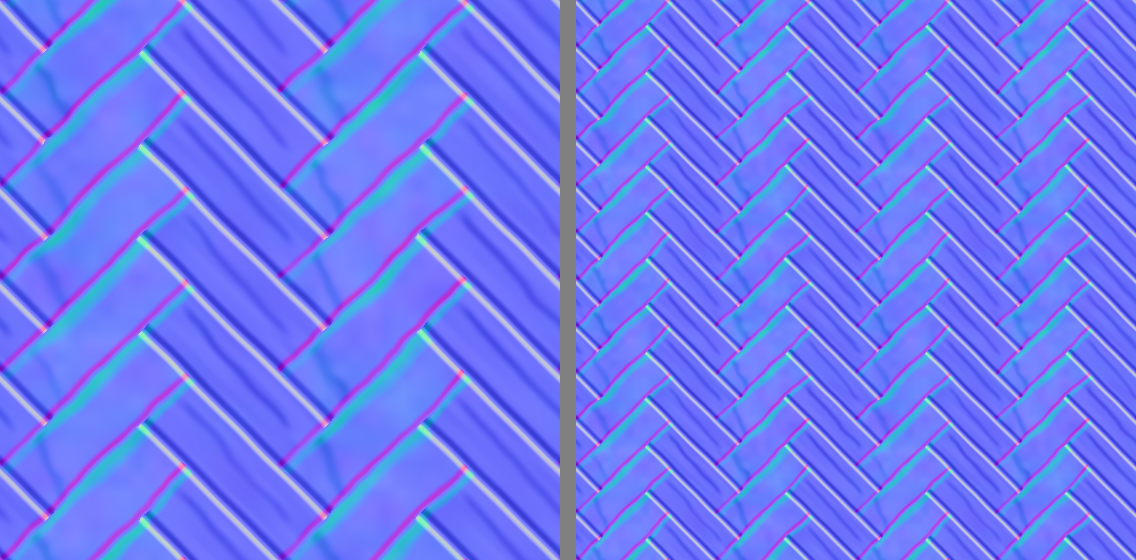
Left: one tile. Right: repeated 2 by 2.
A WebGL 2 fragment shader for this texture map:

```glsl
#version 300 es
precision highp float;
// Tiling normal map of worn herringbone planks with bevelled joints.

uniform vec2 u_resolution;
out vec4 outColor;

const float GRID = 12.0;          // half plank diagonals per canvas side
const float COLUMN = 6.0;         // width of one zigzag repeat: two across
const float PLANK_WIDTH = 2.0;    // measured in diagonal coordinates
const float PLANK_LENGTH = 6.0;
const vec2 JOINT_OFFSET = vec2(0.035);
const vec2 REST_TILT = vec2(-0.05, -0.02);
const float CREAM_TILT = 0.86;    // facet facing up and right
const float INDIGO_TILT = 0.58;   // facet facing down and left
const float PINK_TILT = 0.82;     // facet facing down and right
const float CYAN_TILT = 0.66;     // facet facing up and left
const float WARP = 0.16;
const float GROOVE_TILT = 0.38;
const float CLOUD_TILT = 0.34;
const float GRAIN_TILT = 0.16;

float hash(vec2 p) {
    return fract(sin(dot(p, vec2(127.1, 311.7))) * 43758.5453);
}

// Value noise that wraps after the given number of cells.
float noise(vec2 p, vec2 period) {
    vec2 i = floor(p), f = fract(p);
    f = f * f * (3.0 - 2.0 * f);
    vec2 a = mod(i, period), b = mod(i + 1.0, period);
    return mix(mix(hash(a), hash(vec2(b.x, a.y)), f.x),
               mix(hash(vec2(a.x, b.y)), hash(b), f.x), f.y);
}

// Noise over the canvas; GRID * scale must be whole.
float wrapNoise(vec2 p, vec2 scale) {
    return noise(p * scale, GRID * scale);
}

// Soft facet that is zero on the joint and again at the far end.
float facet(float t, float peak, float flatEnd, float end) {
    return smoothstep(0.0, peak, t) * (1.0 - smoothstep(flatEnd, end, t));
}

float bump(float t, float width) {
    return exp(-t * t / (width * width));
}

void main() {
    vec2 uv = gl_FragCoord.xy / u_resolution;
    vec2 pos = vec2(uv.x, 1.0 - uv.y) * GRID;

    // Bend the rising joints more than the falling ones.
    float bend = (wrapNoise(pos, vec2(1.0)) - 0.5) * WARP
               + (wrapNoise(pos + 3.7, vec2(3.0)) - 0.5) * WARP * 0.45;
    float sway = (wrapNoise(pos + 7.3, vec2(1.0)) - 0.5) * WARP * 0.4;
    pos += vec2(bend - sway, bend + sway) * 0.5 - JOINT_OFFSET;
    vec2 diag = vec2(pos.x + pos.y, pos.y - pos.x);

    // Find the plank and the distances to its low edges.
    float column = floor(pos.x / COLUMN);
    float x = pos.x - column * COLUMN;
    float s = x + pos.y, d = pos.y - x;
    float row = floor(s / PLANK_WIDTH);
    float lowS = s - row * PLANK_WIDTH;
    float lowD = d - row * PLANK_WIDTH + PLANK_LENGTH;
    bool rising = lowD >= 0.0 && lowD <= PLANK_LENGTH;
    if (!rising) {
        if (x < 1.0) {
            s += COLUMN;
            d -= COLUMN;
            column -= 1.0;
        }
        row = ceil(d / PLANK_WIDTH);
        lowD = d - (row - 1.0) * PLANK_WIDTH;
        lowS = s - row * PLANK_WIDTH - PLANK_LENGTH;
    }
    float highS = (rising ? PLANK_WIDTH : PLANK_LENGTH) - lowS;
    float highD = (rising ? PLANK_LENGTH : PLANK_WIDTH) - lowD;
    float variation = hash(vec2(mod(column, 2.0) * 2.0 + float(rising), mod(row, 6.0)) + 0.5);
    float interior = smoothstep(0.0, 0.2, min(min(lowS, highS), min(lowD, highD)));

    // Tilt along the two diagonals: x is up-right, y is down-right.
    float cloud = wrapNoise(pos, vec2(1.0)) * 0.6 + wrapNoise(pos + 5.1, vec2(2.0)) * 0.4 - 0.5;
    float blotch = wrapNoise(pos + 2.6, vec2(1.0)) * 0.6 + wrapNoise(pos + 8.4, vec2(3.0)) * 0.4 - 0.5;
    float wear = wrapNoise(diag, vec2(4.0, 0.5));
    vec2 tilt;
    float cyan, pink;
    if (rising) {
        // Cloudy plank with a dent across its lower end.
        float dent = bump(highD - 1.35 + 0.3 * lowS + blotch * 0.5, 0.2);
        tilt = vec2(blotch * 0.28 - 0.04, cloud * CLOUD_TILT - 0.06);
        tilt -= vec2(0.30, 0.13) * dent * (0.5 + 0.5 * variation);
        float spread = 0.36 + 0.4 * wear * smoothstep(0.0, 3.0, highD);
        cyan = facet(lowS, 0.11, 0.16, spread);
        cyan *= mix(0.45, 1.0, smoothstep(0.6, 2.2, highD)) * (0.72 + 0.5 * wear);
        pink = 0.86 + 0.28 * cloud;
    } else {
        // Smooth plank with a long groove along the grain.
        float grain = wrapNoise(diag, vec2(0.5, 4.0)) - 0.5;
        float groove = bump(lowD - 0.65 - 0.065 * lowS - cloud * 0.25, 0.14);
        groove *= smoothstep(0.1, 0.8, lowS) * smoothstep(0.4, 1.1, highS);
        tilt = vec2(-0.13 + grain * GRAIN_TILT, cloud * 0.1);
        tilt.x -= GROOVE_TILT * groove * (0.6 + 0.4 * variation);
        cyan = facet(lowS, 0.11, 0.15, 0.34) * 0.85;
        pink = 0.75 + 0.55 * blotch;
    }
    tilt *= interior;

    // Bevels on the four edges.
    tilt.x += CREAM_TILT * facet(lowD, 0.09, 0.13, 0.27);
    tilt.x -= INDIGO_TILT * facet(highD, 0.10, 0.14, 0.34);
    tilt.y += PINK_TILT * pink * facet(highS, 0.09, 0.12, 0.29);
    tilt.y -= CYAN_TILT * cyan;

    // Turn the tilt into a unit normal and encode it.
    vec2 slope = vec2(tilt.x + tilt.y, tilt.x - tilt.y) * inversesqrt(2.0) + REST_TILT;
    slope *= min(1.0, 0.9 / max(length(slope), 0.001));
    vec3 normal = vec3(slope, sqrt(1.0 - dot(slope, slope)));
    outColor = vec4(0.5 + 0.5 * normal, 1.0);
}
```
